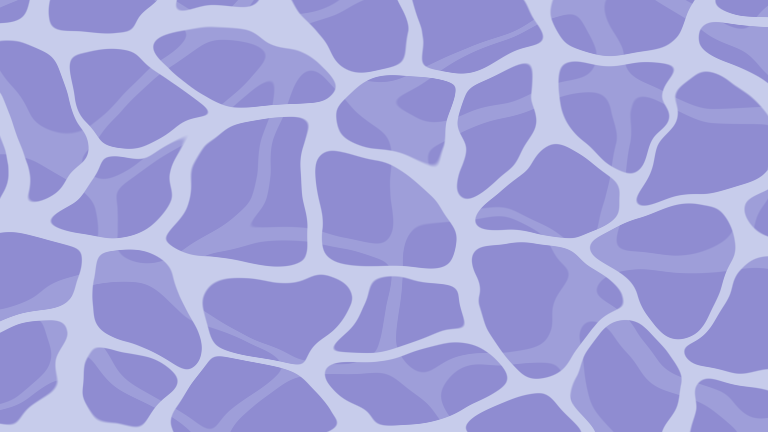
Reproduce this pattern procedurally as a WebGL 2 fragment shader.

```glsl
#version 300 es
precision highp float;
// Cartoon water: a pale web of rounded ripples over a fainter, deeper web.

uniform vec2 u_resolution;
out vec4 fragColor;

float hash(vec2 p) {
    return fract(sin(dot(p, vec2(127.1, 311.7))) * 43758.5453);
}

vec2 hash2(vec2 p) {
    return vec2(hash(p), hash(p + 47.3));
}

float noise(vec2 p) {
    vec2 i = floor(p), f = fract(p);
    f = f * f * (3.0 - 2.0 * f);
    return mix(mix(hash(i), hash(i + vec2(1, 0)), f.x),
               mix(hash(i + vec2(0, 1)), hash(i + vec2(1, 1)), f.x), f.y);
}

vec2 cellSite(vec2 cell) {
    return cell + 0.5 + 0.82 * (hash2(cell) - 0.5);
}

// Distance to the cell border, with corners rounded by a soft minimum
float roundedCell(vec2 p, float rounding) {
    vec2 home = floor(p), nearestCell = home, toNearest = vec2(9.0);
    for (int y = -2; y <= 2; y++)
    for (int x = -2; x <= 2; x++) {
        vec2 cell = home + vec2(x, y);
        vec2 toSite = cellSite(cell) - p;
        if (dot(toSite, toSite) < dot(toNearest, toNearest)) {
            toNearest = toSite;
            nearestCell = cell;
        }
    }
    float sum = 0.0;
    for (int y = -2; y <= 2; y++)
    for (int x = -2; x <= 2; x++) {
        if (x == 0 && y == 0) continue;
        vec2 toSite = cellSite(nearestCell + vec2(x, y)) - p;
        float edge = dot(0.5 * (toNearest + toSite), normalize(toSite - toNearest));
        sum += exp(-edge / rounding);
    }
    return -rounding * log(sum);
}

// Coverage of a wobbly web whose strands swell and thin
float web(vec2 uv, vec2 scale, vec2 offset) {
    vec2 p = uv * scale + offset;
    float pixel = scale.y / u_resolution.y;
    vec2 wobble = vec2(noise(p * 1.6 + 5.2), noise(p * 1.6 + 31.7)) - 0.5;
    vec2 ripple = vec2(noise(p * 4.0 + 11.4), noise(p * 4.0 + 63.1)) - 0.5;
    float border = roundedCell(p + 0.42 * wobble + 0.07 * ripple, 0.065);
    float halfWidth = mix(0.022, 0.085, noise(p * 1.3 + 19.6));
    return 1.0 - smoothstep(-0.7 * pixel, 0.7 * pixel, border - halfWidth);
}

void main() {
    vec2 uv = gl_FragCoord.xy / u_resolution.y;

    vec3 water = vec3(0.56, 0.55, 0.82);
    vec3 deepRipple = vec3(0.62, 0.62, 0.85);
    vec3 surfaceRipple = vec3(0.78, 0.80, 0.92);

    vec3 color = mix(water, deepRipple, web(uv, vec2(2.6, 3.3), vec2(23.4, 8.7)));
    color = mix(color, surfaceRipple, web(uv, vec2(3.3, 4.1), vec2(3.6, 14.2)));
    fragColor = vec4(color, 1.0);
}
```
